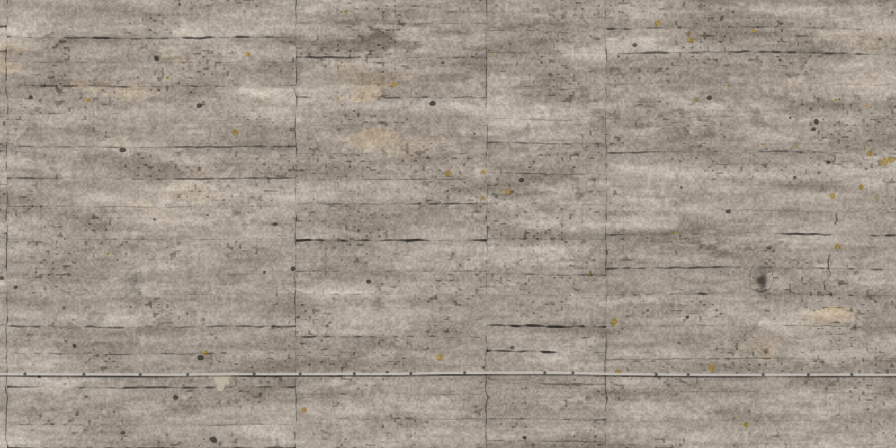
Reproduce this texture procedurally as a WebGL 1 fragment shader.

```glsl
precision highp float;
// Weathered board-marked concrete: four panels of about fifteen uneven planks,
// crossed by a thin pale cable. Stretched value noise gives grain and stains;
// hashed loops scatter the pits and the ochre lichen.
uniform vec2 u_resolution;

float hash(vec2 p) {
  vec3 q = fract(p.xyx * 0.1031);
  q += dot(q, q.yzx + 33.33);
  return fract((q.x + q.y) * q.z);
}

float noise(vec2 p) {
  vec2 i = floor(p), f = fract(p);
  f = f * f * (3.0 - 2.0 * f);
  return mix(mix(hash(i), hash(i + vec2(1, 0)), f.x),
             mix(hash(i + vec2(0, 1)), hash(i + vec2(1, 1)), f.x), f.y);
}

float fbm(vec2 p) {
  float sum = 0.0, amp = 0.5;
  for (int i = 0; i < 5; i++) {
    sum += amp * noise(p);
    p = p * 2.03 + vec2(17.3, 9.1);
    amp *= 0.55;
  }
  return sum / 1.055;
}

// Soft elliptical weight
float blob(vec2 p, vec2 centre, vec2 radius) {
  vec2 d = (p - centre) / radius;
  return exp(-dot(d, d));
}

// Smooth-edged stroke or disc of half width w
float stroke(float d, float w) {
  float aa = 0.75 / u_resolution.y;
  return 1.0 - smoothstep(w - aa, w + aa, abs(d));
}

// Oval knot: broken ring and a darker, off-centre core
float knot(vec2 p, vec2 centre, float r) {
  vec2 d = (p - centre) * vec2(1.25, 0.9);
  float n = noise(p * 75.0), len = length(d) + 0.4 * r * (n - 0.5);
  return 0.6 * n * stroke(len - r, 0.002) + (0.4 + n) * blob(d, vec2(0.0, -0.2 * r), vec2(0.45, 0.65) * r);
}

void main() {
  vec2 p = gl_FragCoord.xy / u_resolution.y;
  float rough = noise(p * 90.0), fine = noise(p * 230.0 + 31.0);
  float streak = fbm(p * vec2(5.0, 34.0) + 5.0);
  float mottle = fbm(p * vec2(9.0, 16.0) + 40.0);

  // Panels and their vertical joints; the last panel wraps round the side
  float panel = step(0.015, p.x) + step(0.66, p.x) + step(1.086, p.x) + step(1.352, p.x);
  panel = mod(panel, 4.0);
  float bend = p.x + 0.005 * (noise(p * vec2(3.0, 45.0)) - 0.5);
  float joint = min(min(abs(bend - 0.015), abs(bend - 0.66)), min(abs(bend - 1.086), abs(bend - 1.352)));

  // Planks with jittered edges, each with its own tone
  float y = p.y + 0.008 * (noise(vec2(p.x * 3.0, panel * 7.0)) - 0.5) + 0.003 * (noise(p * vec2(45.0, 4.0)) - 0.5);
  float edge = floor(y * 15.0 + 0.5);
  float gap = y - (edge + 0.5 * hash(vec2(edge, panel + 3.0)) - 0.25) / 15.0;
  float plank = hash(vec2(edge + step(0.0, gap), panel * 5.0 + 20.0));
  float depth = hash(vec2(edge + 60.0, panel * 3.0));
  float worn = smoothstep(0.2, 0.8, 0.5 * noise(vec2(p.x * 9.0, edge * 4.0 + panel)) + 0.5 * noise(vec2(p.x * 60.0, edge * 9.0)));

  float shade = 0.26 * (streak - 0.5) + 0.13 * (mottle - 0.5) + 0.03 * (plank - 0.5);
  shade += 0.07 * (rough - 0.5) + 0.11 * (fine - 0.5) + 0.05 * (noise(p * vec2(14.0, 150.0)) - 0.5);

  // Pale scoured patches, and dark damp stains
  float pale = blob(p, vec2(0.18, 0.83), vec2(0.3, 0.12)) + blob(p, vec2(0.24, 0.56), vec2(0.2, 0.07))
             + blob(p, vec2(0.80, 0.74), vec2(0.16, 0.1)) + blob(p, vec2(1.8, 0.88), vec2(0.22, 0.06))
             + blob(p, vec2(1.78, 0.2), vec2(0.12, 0.04));
  float warm = blob(p, vec2(1.86, 0.3), vec2(0.05)) + blob(p, vec2(1.9, 0.5), vec2(0.08, 0.06));
  float damp = blob(p, vec2(0.85, 0.92), vec2(0.22, 0.08)) + blob(p, vec2(1.5, 0.75), vec2(0.22, 0.06))
             + blob(p, vec2(1.56, 0.46), vec2(0.15, 0.04)) + 0.6 * blob(p, vec2(1.2, 0.57), vec2(0.14, 0.04));
  float flake = fbm(p * vec2(6.0, 17.0) + 0.6 * mottle + 70.0);
  float scoured = smoothstep(0.55, 0.6, flake + 0.08 * pale + 0.06 * warm + 0.05 * (rough - 0.5));
  shade += 0.05 * scoured;
  float soot = smoothstep(0.47, 0.62, fbm(p * vec2(14.0, 40.0) + 90.0));
  shade -= 0.13 * min(damp, 1.0) * soot;

  // Gritty specks, clustered along the streaks
  shade -= 0.16 * smoothstep(0.74, 0.92, noise(p * vec2(110.0, 150.0) + 57.0)) * smoothstep(0.62, 0.36, mottle);
  vec3 colour = vec3(0.635, 0.597, 0.553) + shade;
  float tint = min(pale + 1.6 * warm, 1.0) * scoured * smoothstep(0.35, 0.6, fbm(p * vec2(6.0, 9.0) + 12.0));
  colour += tint * vec3(0.035, 0.0, -0.05);

  // Plank seams with soft grime, joints and a jagged crack
  float seam = worn * (0.14 + 0.55 * depth * depth);
  colour *= 1.0 - seam * stroke(gap, 0.0006 + 0.0022 * depth * worn);
  colour *= 1.0 - 0.12 * depth * rough * exp(-abs(gap) * 130.0);
  float jointWear = smoothstep(0.3, 0.8, 0.5 * noise(vec2(panel * 9.0, p.y * 14.0)) + 0.5 * noise(vec2(panel, p.y * 70.0)));
  colour *= 1.0 - (0.04 + 0.32 * jointWear) * stroke(joint, 0.0014);
  colour *= 1.0 - 0.16 * jointWear * rough * exp(-joint * 110.0);
  float crack = p.x - 1.855 - 0.06 * (fbm(vec2(p.y * 16.0, 4.0)) - 0.5);
  float crackFade = smoothstep(0.32, 0.36, p.y) * smoothstep(0.58, 0.54, p.y) * smoothstep(0.2, 0.6, noise(vec2(3.0, p.y * 45.0)));
  colour *= 1.0 - 0.4 * stroke(crack, 0.0015) * crackFade;
  colour *= 1.0 - 0.55 * min(knot(p, vec2(1.7, 0.38), 0.032) + 0.4 * knot(p, vec2(0.3, 0.375), 0.025), 1.0);

  // Ragged pits, most of them tiny
  for (int i = 0; i < 110; i++) {
    float k = float(i);
    vec2 d = p - vec2(2.0 * hash(vec2(k, 11.0)), hash(vec2(k, 47.0)));
    float size = hash(vec2(k, 83.0));
    float r = 0.0014 + 0.0045 * size * size * size * size;
    colour *= 1.0 - (0.2 + 0.35 * size) * stroke(length(d * vec2(0.85, 1.0)) + 0.007 * (rough - 0.5), r);
  }

  // Ochre lichen, denser to the upper right, some with a grey centre
  for (int i = 0; i < 46; i++) {
    float k = float(i);
    vec2 spot = vec2(2.0 * pow(hash(vec2(k, 131.0)), 0.55), pow(hash(vec2(k, 167.0)), 0.6));
    float size = hash(vec2(k, 191.0));
    float r = 0.0025 + 0.0055 * size * size;
    float d = length(p - spot) + 0.003 * (rough - 0.5);
    float cover = stroke(d, r) * (1.0 - 0.5 * step(0.8, size) * stroke(d, 0.4 * r));
    colour = mix(colour, vec3(0.60, 0.48, 0.19) * (0.85 + 0.3 * fine), 0.75 * cover);
  }

  // Chipped plaster below the cable
  vec2 chip = p - vec2(0.494, 0.145);
  float chipEdge = abs(chip.x) * 0.9 - 0.5 * chip.y + 0.012 * (rough - 0.5);
  colour = mix(colour, vec3(0.76, 0.72, 0.64), 0.8 * stroke(max(chipEdge, 0.0), 0.013) * stroke(chip.y, 0.018));

  // Sagging cable, its shadow, and small dark clips
  float cable = p.y - 0.165 - 0.002 * cos(p.x * 4.0 + 2.0) - 0.003 * (noise(vec2(p.x * 8.0, 2.0)) - 0.5);
  colour *= 1.0 - 0.6 * stroke(cable + 0.0045, 0.0022) * (0.35 + 0.65 * noise(vec2(p.x * 14.0, 8.0)));
  colour = mix(colour, vec3(0.77, 0.75, 0.72), 0.85 * stroke(cable, 0.0026));
  float slot = floor(p.x / 0.125);
  float clip = p.x - (slot + 0.2 + 0.6 * hash(vec2(slot, 211.0))) * 0.125;
  colour *= 1.0 - 0.5 * stroke(length(vec2(clip, cable)), 0.0035);

  gl_FragColor = vec4(clamp(colour, 0.0, 1.0), 1.0);
}
```
